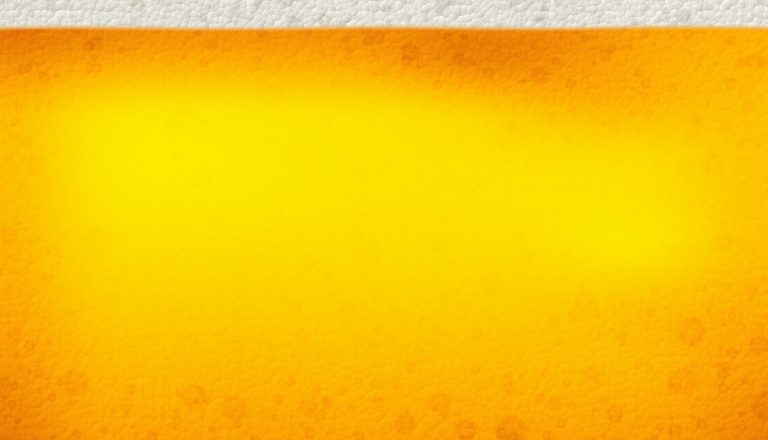
A WebGL 2 fragment shader for this texture:

```glsl
#version 300 es
precision highp float;

uniform vec2 u_resolution;
out vec4 fragColor;

const float FOAM_LINE = 0.936;
const vec3 FOAM = vec3(0.875, 0.868, 0.83);
const vec3 FOAM_EDGE = vec3(0.93, 0.72, 0.42);

vec2 hash2(vec2 cell) {
  vec3 q = fract(cell.xyx * vec3(0.1031, 0.103, 0.0973));
  q += dot(q, q.yzx + 33.33);
  return fract((q.xx + q.yz) * q.zy);
}

// Soft elliptical spot: 1 at the centre, fading to 0
float spot(vec2 uv, vec2 center, vec2 radius) {
  vec2 d = (uv - center) / radius;
  return exp(-dot(d, d));
}

float layeredSines(vec2 p) {
  float sum = 0.0;
  float amp = 0.5;
  for (int i = 0; i < 4; i++) {
    sum += amp * sin(p.x + 1.7 * sin(p.y)) * cos(p.y - 0.6 * p.x);
    p = mat2(1.5, 1.1, -1.1, 1.5) * p + 2.3;
    amp *= 0.55;
  }
  return sum;
}

// Cellular relief: x = lit slope of the nearest cell, y = distance to it
vec2 cellRelief(vec2 p, vec2 light) {
  vec2 base = floor(p);
  vec2 nearest = vec2(9.0);
  for (int j = -1; j <= 1; j++) {
    for (int i = -1; i <= 1; i++) {
      vec2 cell = base + vec2(i, j);
      vec2 d = p - cell - hash2(cell);
      if (dot(d, d) < dot(nearest, nearest)) nearest = d;
    }
  }
  return vec2(dot(nearest, light), length(nearest));
}

// Scattered discs with a darker rim and a paler heart
float bubbles(vec2 p, float share, float soft) {
  vec2 base = floor(p);
  float shade = 0.0;
  for (int j = -1; j <= 1; j++) {
    for (int i = -1; i <= 1; i++) {
      vec2 cell = base + vec2(i, j);
      vec2 size = hash2(cell + 71.0);
      float radius = mix(0.16, 0.46, size.x * size.x);
      float d = length(p - cell - hash2(cell));
      float disc = 1.0 - smoothstep(radius - soft, radius + soft, d);
      float body = disc * (0.55 + 0.45 * smoothstep(0.2, 1.0, d / radius));
      shade = max(shade, body * step(size.y, share));
    }
  }
  return shade;
}

// Brightness of the liquid, used as its green channel
float glow(vec2 uv) {
  float g = 0.625 + 0.255 * sin(1.5708 * min(uv.y / 0.62, 1.0));
  float topDepth = mix(0.33, 0.17, smoothstep(0.72, 1.0, uv.x));
  g -= topDepth * smoothstep(0.72, 0.96, uv.y);
  g -= 0.13 * spot(uv, vec2(0.62, 0.86), vec2(0.12, 0.08));
  g -= 0.15 * spot(uv, vec2(0.79, 0.77), vec2(0.15, 0.09));
  g -= 0.05 * spot(uv, vec2(0.05, 0.9), vec2(0.12, 0.12));
  g -= 0.05 * spot(uv, vec2(0.85, 0.28), vec2(0.13, 0.09));
  g += 0.04 * spot(uv, vec2(0.22, 0.64), vec2(0.18, 0.16));
  g += 0.05 * spot(uv, vec2(0.83, 0.45), vec2(0.10, 0.08));
  float sides = 0.15 * exp(-pow(uv.x / 0.09, 2.0));
  sides += 0.11 * exp(-pow((1.0 - uv.x) / 0.11, 2.0));
  return g - sides * (1.0 - 0.6 * smoothstep(0.72, 0.94, uv.y));
}

vec3 amber(float g) {
  float red = mix(0.87, 0.985, smoothstep(0.38, 0.66, g));
  float blue = 0.02 * (1.0 - smoothstep(0.5, 0.85, g));
  return vec3(red, min(g, 0.93), blue);
}

void main() {
  vec2 uv = gl_FragCoord.xy / u_resolution;
  vec2 p = gl_FragCoord.xy / u_resolution.y;
  float px = 1.0 / u_resolution.y;
  float drift = layeredSines(p * 6.0);
  vec2 fine = cellRelief(p * 80.0, vec2(-0.6, 0.8));
  vec2 coarse = cellRelief(p * 42.0 + 9.0, vec2(-0.6, 0.8));

  // Liquid: bubbles fade out inside the bright core
  float g = glow(uv);
  float calm = smoothstep(0.62, 0.88, g);
  float visible = mix(1.0, 0.2, calm);
  float large = bubbles(p * 13.0, 0.24, 0.06 + 13.0 * px);
  float small = bubbles(p * 34.0 + 5.0, 0.28 + 0.3 * drift, 0.06 + 20.0 * px);
  g += 0.018 * drift * visible;
  g += visible * (0.045 * fine.x + 0.03 * coarse.x - 0.025 * (fine.y - 0.4));
  g -= visible * (0.065 * large + 0.06 * small);
  vec3 color = amber(g);

  // Foam: pale cells with grey hollows
  float hollow = bubbles(p * 24.0 + 3.0, 0.5, 0.12);
  float froth = 0.09 * fine.x + 0.05 * coarse.x - 0.06 * (coarse.y - 0.4);
  vec3 foam = FOAM + froth + 0.02 * drift - hollow * vec3(0.07, 0.075, 0.085);

  // Boundary with a warm seam
  float height = uv.y - FOAM_LINE - 0.0015 * sin(p.x * 9.0) - 0.001 * drift;
  color = mix(color, foam, smoothstep(-0.004, 0.004, height));
  color = mix(color, FOAM_EDGE, 0.65 * exp(-pow(height / 0.005, 2.0)));

  fragColor = vec4(clamp(color, 0.0, 1.0), 1.0);
}
```
